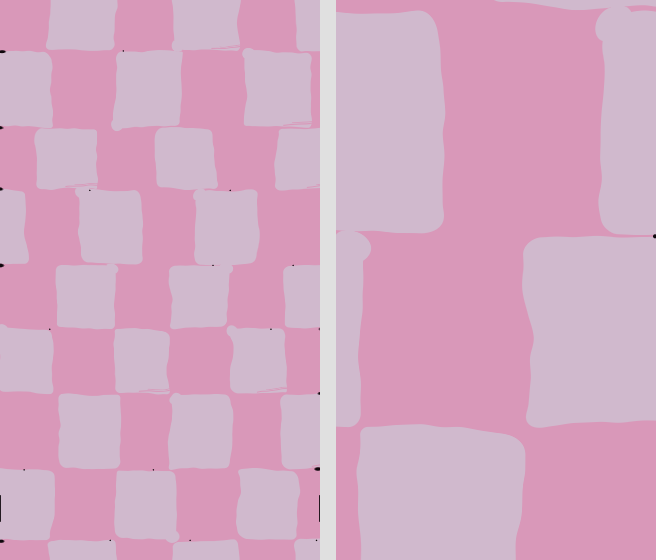
Left, the full canvas; right, a detail of the centre.
This pattern is drawn by a Shadertoy shader. Its source:

```glsl
float hash(vec2 p) {
    return fract(sin(dot(p, vec2(127.1, 311.7))) * 43758.5453);
}

float noise(vec2 p) {
    vec2 i = floor(p), f = fract(p);
    f = f * f * (3.0 - 2.0 * f);
    return mix(mix(hash(i), hash(i + vec2(1, 0)), f.x),
               mix(hash(i + vec2(0, 1)), hash(i + vec2(1, 1)), f.x), f.y);
}

float roundedBox(vec2 p, vec2 halfSize, float radius) {
    vec2 q = abs(p) - halfSize + radius;
    return length(max(q, 0.0)) + min(max(q.x, q.y), 0.0) - radius;
}

float segment(vec2 p, vec2 a, vec2 b) {
    vec2 ab = b - a;
    return length(p - a - ab * clamp(dot(p - a, ab) / dot(ab, ab), 0.0, 1.0));
}

// Coverage of a shape from its distance
float fill(float d) {
    return clamp(0.5 - d * iResolution.y, 0.0, 1.0);
}

// Each row: top, first left edge, column pitch, block width
const vec4 rows[9] = vec4[9](
    vec4(-0.039, 0.089, 0.219, 0.118),
    vec4(0.091, -0.025, 0.231, 0.118),
    vec4(0.230, 0.065, 0.215, 0.105),
    vec4(0.340, -0.065, 0.207, 0.112),
    vec4(0.474, 0.102, 0.202, 0.104),
    vec4(0.588, -0.003, 0.208, 0.097),
    vec4(0.704, 0.105, 0.198, 0.109),
    vec4(0.839, -0.012, 0.219, 0.107),
    vec4(0.965, 0.089, 0.218, 0.119));

void mainImage(out vec4 fragColor, in vec2 fragCoord) {
    // Canvas heights, measured down from the top
    vec2 p = vec2(fragCoord.x, iResolution.y - fragCoord.y) / iResolution.y;
    float aspect = iResolution.x / iResolution.y;

    // Hand-cut wobble
    vec2 wobble = vec2(noise(p * 24.0), noise(p * 24.0 + 40.0)) - 0.5;
    wobble += 0.35 * (vec2(noise(p * 75.0), noise(p * 75.0 + 90.0)) - 0.5);
    vec2 w = p + wobble * vec2(0.009, 0.006);

    float blocks = 1.0, strands = 1.0, specks = 1.0;
    for (int r = 0; r < 9; r++) {
        vec4 row = rows[r];
        float bottom = r < 8 ? rows[r + 1].x : 1.1;
        vec2 halfSize = 0.5 * vec2(row.w, bottom - row.x - 0.003);

        for (int k = 0; k < 3; k++) {
            vec2 id = vec2(r, k);
            vec2 center = vec2(row.y + float(k) * row.z, row.x) + halfSize;

            // Leaning block with uneven corners
            vec2 q = w - center;
            q += q.yx * (vec2(hash(id + 3.1), hash(id + 7.7)) - 0.5) * vec2(0.07, 0.1);
            float radius = mix(0.003, 0.017, hash(id + sign(q) * 0.3 + 5.0));
            blocks = min(blocks, roundedBox(q, halfSize, radius));

            // Paint blob on some corners
            vec2 corner = sign(vec2(hash(id + 11.3), hash(id + 17.9)) - 0.5);
            if (hash(id + 23.0) > 0.5)
                blocks = min(blocks, length(q - corner * (halfSize - 0.006)) - 0.011);

            // Brush strands along some lower edges
            if (hash(id + 31.0) > 0.75) {
                vec2 start = vec2(halfSize.x - 0.05, halfSize.y - 0.002);
                strands = min(strands, segment(q, start, start + vec2(0.06, -0.006)) - 0.0009);
                strands = min(strands, segment(q, start + vec2(0.015, -0.004),
                                               start + vec2(0.065, -0.009)) - 0.0006);
            }

            // Tiny dark specks on the seams
            if (hash(id + 43.0) > 0.55) {
                vec2 spot = vec2((hash(id + 47.0) - 0.5) * 2.0, -1.0) * halfSize;
                specks = min(specks, length(p - center - spot) - 0.0012);
            }
        }

        // Nicks at the canvas sides
        float side = step(0.6, hash(vec2(r, 53.0)));
        vec2 nick = (w - vec2(side * aspect, row.x)) * vec2(0.45, 1.0);
        specks = min(specks, length(nick) - 0.003);
    }

    // Long worn slits low on both sides
    float sideDistance = min(p.x, aspect - p.x);
    specks = min(specks, roundedBox(vec2(sideDistance, p.y - 0.908), vec2(0.0016, 0.024), 0.0015));

    vec3 pink = vec3(0.85, 0.597, 0.727);
    vec3 color = mix(pink, vec3(0.816, 0.727, 0.804), fill(blocks));
    color = mix(color, pink, fill(strands));
    color = mix(color, vec3(0.06, 0.03, 0.05), fill(specks));
    fragColor = vec4(color, 1.0);
}
```
